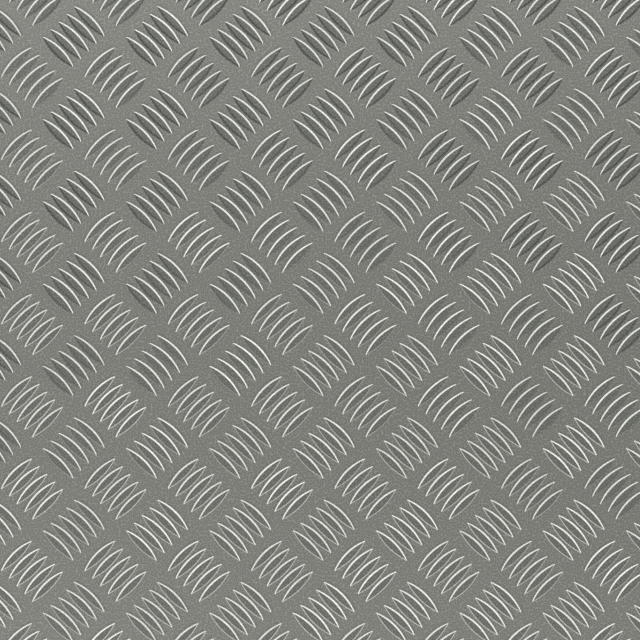
This texture is drawn by a three.js fragment shader. Its source:

```glsl
// Steel tread plate: blocks of five raised lens-shaped bars, alternating in
// direction on a staggered grid. Each bar has a lit upper edge, a shaded body
// and a lower rim that brightens with its place on the plate; grain is cellular.
varying vec2 vUv;

const vec2 REPEATS = vec2(7.68, 7.78);      // grid periods across and up
const vec2 FIRST_CENTRE = vec2(0.0500, 0.1073);
const float BAR_SPACING = 0.132;            // lengths below are in grid periods
const float HALF_LENGTH = 0.255;
const float UPPER_BULGE = 0.048;
const float LOWER_BULGE = 0.042;
const float SOFT = 0.013;

const vec3 STEEL = vec3(0.492, 0.496, 0.473);
const vec3 SHADOW = vec3(0.315, 0.325, 0.305);
const vec3 RIM = vec3(0.75, 0.76, 0.73);
const vec3 GLINT = vec3(0.95, 0.955, 0.93);

vec2 hash2(vec2 p) {
  vec2 q = vec2(dot(p, vec2(127.1, 311.7)), dot(p, vec2(269.5, 183.3)));
  return fract(sin(q) * 43758.5);
}

// Distance to the nearest jittered point
float cellular(vec2 p) {
  vec2 cell = floor(p);
  float nearest = 1.5;
  for (int y = -1; y <= 1; y++) {
    for (int x = -1; x <= 1; x++) {
      vec2 c = cell + vec2(float(x), float(y));
      nearest = min(nearest, length(c + hash2(c) - p));
    }
  }
  return nearest;
}

// Height above a parabolic arc between the bar tips, corrected for its slope
float arcDistance(vec2 p, float bulge) {
  float t = p.x / HALF_LENGTH;
  float slope = 2.0 * bulge * t / HALF_LENGTH;
  return (p.y - bulge * (1.0 - t * t)) / sqrt(1.0 + slope * slope);
}

float stroke(float d, float halfWidth) {
  return 1.0 - smoothstep(halfWidth - SOFT * 0.5, halfWidth + SOFT, abs(d));
}

// One bar: x = glint on the upper edge, y = lower rim, z = body, w = dark edge
vec4 bar(vec2 p) {
  float upper = arcDistance(p, UPPER_BULGE);
  float lower = arcDistance(p, -LOWER_BULGE);
  float ends = 1.0 - smoothstep(HALF_LENGTH - SOFT, HALF_LENGTH + SOFT, abs(p.x));
  float taper = 1.0 - 0.6 * pow(abs(p.x) / HALF_LENGTH, 2.0);
  float body = smoothstep(SOFT, -SOFT, upper) * smoothstep(-0.020, 0.015, lower);
  float outerShade = 0.5 * stroke(upper - 0.025, 0.008);
  float lowerShade = stroke(lower - 0.004, 0.013 * taper);
  return ends * vec4(stroke(upper, 0.0085 * taper), stroke(lower, 0.003),
                     max(body, outerShade), lowerShade);
}

// Five stacked bars; axis runs along them, lit side is to its left
vec4 barBlock(vec2 p, vec2 axis) {
  vec2 q = vec2(dot(p, axis), dot(p, vec2(-axis.y, axis.x)));
  vec4 marks = vec4(0.0);
  for (int i = -2; i <= 2; i++) {
    marks = max(marks, bar(q - vec2(0.0, float(i) * BAR_SPACING)));
  }
  return marks;
}

// Paint one lattice of blocks; side tells which way its reflections lean
vec3 paintBlocks(vec3 base, vec2 grid, vec2 axis, float side) {
  vec2 id = floor(grid + 0.5);
  vec4 marks = barBlock(grid - id, axis);
  vec2 vary = hash2(id + side * 17.0);
  float place = (1.0 - vUv.y) + 0.65 * side * (vUv.x - 0.5);
  float reflected = smoothstep(0.05, 0.95, place + 0.14 * (vary.x - 0.5));
  float shade = max(0.36 * marks.z, marks.w * mix(0.85, 0.1, reflected));
  vec3 color = mix(base, SHADOW, shade);
  color = mix(color, RIM, marks.y * mix(0.0, 0.9, reflected));
  return mix(color, GLINT, marks.x * mix(0.82, 0.98, vary.y));
}

void main() {
  // Broad sheen, darkest through the middle, lighter at upper left
  float sheen = 0.12 * pow(vUv.y - 0.42, 2.0) + 0.025 * (0.5 - vUv.x);
  vec3 color = STEEL + sheen;

  // Staggered blocks of opposite direction
  vec2 grid = (vUv - FIRST_CENTRE) * REPEATS;
  color = paintBlocks(color, grid, vec2(0.7071, 0.7071), -1.0);
  color = paintBlocks(color, grid - 0.5, vec2(0.7071, -0.7071), 1.0);

  // Fine grain of the rolled metal
  color += 0.11 * (cellular(vUv * 300.0) - 0.45);
  gl_FragColor = vec4(clamp(color, 0.0, 1.0), 1.0);
}
```
